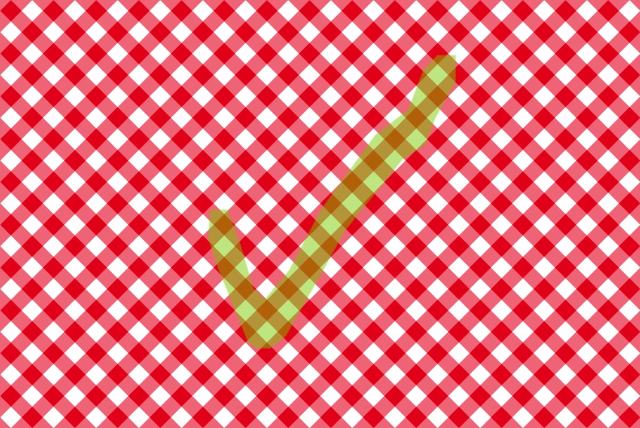
A Shadertoy shader for this pattern:

```glsl
// Red and white gingham cloth, woven on the diagonal, with a translucent
// green brush tick on top. Two sets of striped bands overlap to form the
// cloth; the tick is the signed distance to a closed outline.

// One band per unit, half a unit wide, centred on whole numbers
float band(float x, float blur) {
    float d = 0.25 - abs(fract(x + 0.5) - 0.5);
    return smoothstep(-blur, blur, d);
}

// Colour by the number of bands that cover a point: none, one or two
vec3 weave(vec3 bare, vec3 single, vec3 crossed, float a, float b) {
    return mix(mix(bare, single, a), mix(single, crossed, a), b);
}

// Signed distance to the brush tick, negative inside
float tickDistance(vec2 p) {
    const int N = 24;
    vec2 outline[N] = vec2[N](
        // left arm and rounded foot
        vec2(4.92, 5.10), vec2(4.88, 4.43), vec2(5.12, 3.71), vec2(5.82, 1.99),
        vec2(6.02, 1.86), vec2(6.33, 1.86), vec2(6.70, 2.15),
        // lower edge of the long arm
        vec2(7.68, 3.87), vec2(8.07, 4.59), vec2(9.43, 6.27), vec2(9.96, 6.62),
        vec2(10.20, 7.23), vec2(10.68, 8.11), vec2(10.68, 8.71),
        // upper edge, back down to the notch
        vec2(10.25, 8.71), vec2(9.92, 8.36), vec2(9.57, 7.44), vec2(8.79, 6.84),
        vec2(7.52, 5.10), vec2(6.78, 3.69), vec2(6.21, 3.01),
        vec2(5.94, 3.26), vec2(5.62, 4.34), vec2(5.33, 5.10));

    float nearest = 1e5;
    float side = 1.0;
    for (int i = 0, j = N - 1; i < N; j = i, i++) {
        vec2 edge = outline[j] - outline[i];
        vec2 w = p - outline[i];
        vec2 gap = w - edge * clamp(dot(w, edge) / dot(edge, edge), 0.0, 1.0);
        nearest = min(nearest, dot(gap, gap));
        // Flip the side each time a ray from p crosses the outline
        bvec3 crossing = bvec3(p.y >= outline[i].y, p.y < outline[j].y,
                               edge.x * w.y > edge.y * w.x);
        if (all(crossing) || all(not(crossing))) side = -side;
    }
    return side * sqrt(nearest);
}

void mainImage(out vec4 fragColor, in vec2 fragCoord) {
    // The canvas is 15 by 10 gingham tiles
    vec2 p = fragCoord / iResolution.xy * vec2(15.0, 10.0);
    float pixel = 10.0 / iResolution.y;

    // Crossing diagonal bands
    float rising = band(p.x - p.y - 0.508, pixel);
    float falling = band(p.x + p.y - 0.004, pixel);

    // Cloth, and the same weave seen through the green paint
    vec3 cloth = weave(vec3(1.0, 0.995, 0.995), vec3(0.935, 0.39, 0.46),
                       vec3(0.88, 0.005, 0.10), rising, falling);
    vec3 paint = weave(vec3(0.74, 0.90, 0.50), vec3(0.705, 0.58, 0.22),
                       vec3(0.695, 0.375, 0.04), rising, falling);

    float tick = 1.0 - smoothstep(-pixel, pixel, tickDistance(p));
    fragColor = vec4(mix(cloth, paint, tick), 1.0);
}
```
